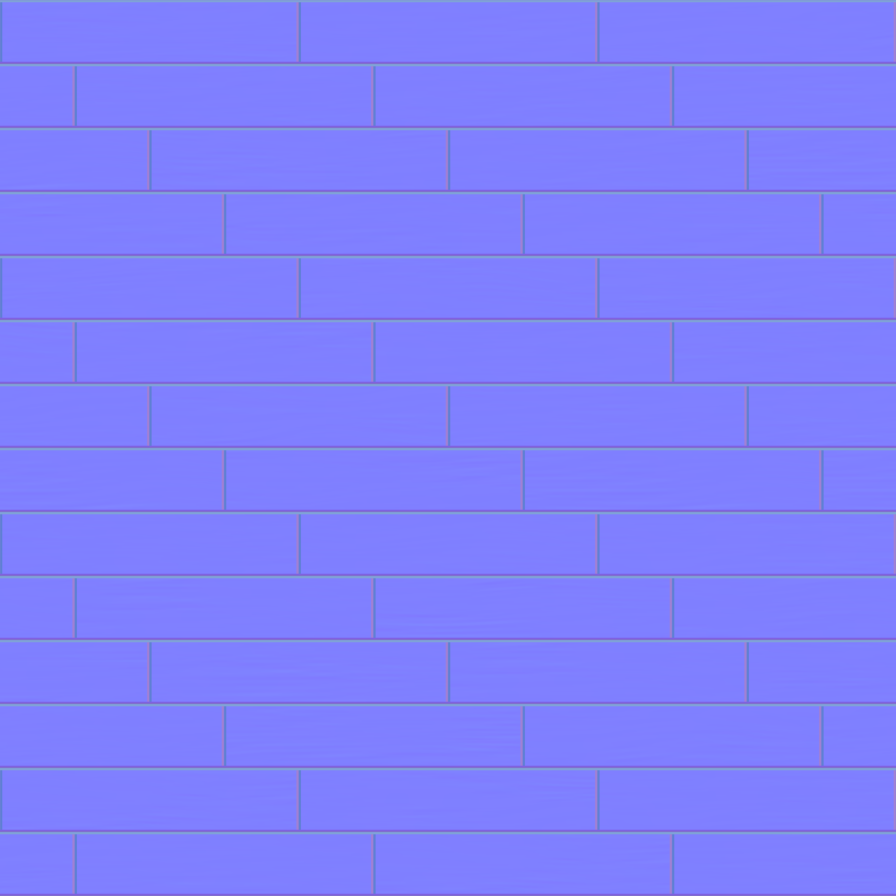
This texture map is drawn by a three.js fragment shader. Its source:

```glsl
#define PLANKS_ACROSS 3.0
#define ROWS 14.0
#define ROW_SHIFT 0.25
#define BEVEL_UNIT 0.001953
#define GRAIN_STRENGTH 0.009
#define GRAIN_SCALE vec2(5.0, 9.0)

#define FLAT_NORMAL vec3(0.50, 0.50, 1.00)
#define TOP_EDGE vec3(0.50, 0.64, 0.84)
#define BOTTOM_EDGE vec3(0.50, 0.37, 0.91)
#define BOTTOM_GROOVE vec3(0.50, 0.41, 0.80)
#define LEFT_EDGE vec3(0.37, 0.50, 0.83)
#define RIGHT_EDGE vec3(0.63, 0.50, 0.83)

varying vec2 vUv;

float hash(vec2 p) {
  return fract(sin(dot(p, vec2(127.1, 311.7))) * 43758.5453);
}

float valueNoise(vec2 p) {
  vec2 cell = floor(p);
  vec2 f = fract(p);
  f = f * f * (3.0 - 2.0 * f);
  float low = mix(hash(cell), hash(cell + vec2(1.0, 0.0)), f.x);
  float high = mix(hash(cell + vec2(0.0, 1.0)), hash(cell + vec2(1.0, 1.0)), f.x);
  return mix(low, high, f.y);
}

// Height of the wood: long fibres bent by a slow wave
float grainHeight(vec2 p) {
  p.y += 1.6 * valueNoise(p * vec2(0.5, 0.2));
  return 0.65 * valueNoise(p) + 0.35 * valueNoise(p * vec2(1.7, 2.3) + 17.0);
}

// Signed distance to the nearest whole number
float seamDistance(float x) {
  return fract(x + 0.5) - 0.5;
}

// Bevel coverage on either side of a seam
float bevel(float d) {
  return 1.0 - smoothstep(0.85, 1.75, abs(d));
}

void main() {
  // Rows count downward, each one shifted to the right
  float y = (1.0 - vUv.y) * ROWS;
  float row = floor(y);
  float x = vUv.x * PLANKS_ACROSS - ROW_SHIFT * mod(row, 4.0);
  vec2 plank = vec2(mod(floor(x), PLANKS_ACROSS), row);

  // Faint grain, different on every plank
  float seed = hash(plank + 3.0);
  vec2 p = vec2(fract(x), fract(y)) * GRAIN_SCALE + floor(seed * 90.0) * vec2(7.0, 13.0);
  float h = grainHeight(p);
  vec2 slope = vec2(grainHeight(p + vec2(0.1, 0.0)) - h,
                    grainHeight(p + vec2(0.0, 0.1)) - h) * 10.0;
  float patches = smoothstep(0.35, 0.8, valueNoise(p * vec2(0.6, 0.35) + 41.0));
  float strength = GRAIN_STRENGTH * (0.25 + patches) * (0.6 + 0.8 * seed);
  vec3 color = FLAT_NORMAL + vec3(slope * vec2(0.4, 1.0) * strength, 0.0);

  // Plank ends
  float endDist = seamDistance(x) / (PLANKS_ACROSS * BEVEL_UNIT);
  vec3 endColor = mix(RIGHT_EDGE, LEFT_EDGE, smoothstep(-0.5, 0.5, endDist));
  color = mix(color, endColor, bevel(endDist));

  // Long edges between rows
  float rowDist = seamDistance(y) / (ROWS * BEVEL_UNIT);
  vec3 lower = mix(BOTTOM_EDGE, BOTTOM_GROOVE, smoothstep(-1.1, -0.4, rowDist));
  vec3 rowColor = mix(lower, TOP_EDGE, smoothstep(-0.5, 0.5, rowDist));
  color = mix(color, rowColor, bevel(rowDist));

  gl_FragColor = vec4(color, 1.0);
}
```
